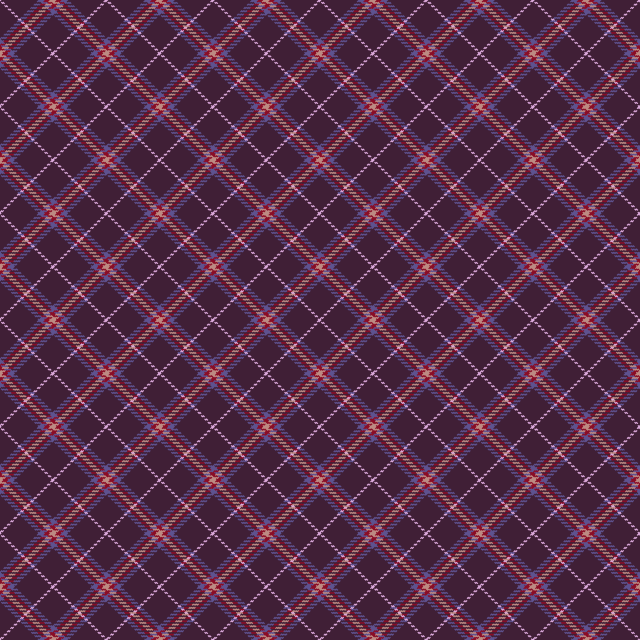
This pattern is drawn by a WebGL 2 fragment shader. Its source:

```glsl
#version 300 es
precision highp float;

#define REPEATS 6.0
#define THREADS 64.0
#define TWILL 4.0
#define TAN_HALF 2.0
#define RED_HALF 5.0
#define BLUE_HALF 9.0
#define FINE_HALF 1.0
#define SAMPLES 4

uniform vec2 u_resolution;
out vec4 fragColor;

const vec3 PLUM = vec3(0.25, 0.12, 0.21);
const vec3 BLUE = vec3(0.37, 0.32, 0.56);
const vec3 RED = vec3(0.54, 0.05, 0.15);
const vec3 TAN = vec3(0.74, 0.54, 0.51);
const vec3 PINK = vec3(0.86, 0.66, 0.86);

// Colour of one thread, mirrored about the middle of the sett
vec3 threadColor(float index) {
    float fromCentre = abs(mod(index, THREADS) + 0.5 - 0.5 * THREADS);
    if (fromCentre < TAN_HALF) return TAN;
    if (fromCentre < RED_HALF) return RED;
    if (fromCentre < BLUE_HALF) return BLUE;
    if (fromCentre > 0.5 * THREADS - FINE_HALF) return PINK;
    return PLUM;
}

// Diagonal cloth: the twill ribs of the two thread sets run horizontally
vec3 weave(vec2 p) {
    vec2 thread = floor(vec2(p.x + p.y, p.x - p.y) * REPEATS * THREADS);
    bool warpOnTop = mod(thread.x - thread.y, TWILL) < 0.5 * TWILL;
    return threadColor(warpOnTop ? thread.x : thread.y);
}

void main() {
    // Average a grid of samples inside the pixel to smooth the thread edges
    vec3 sum = vec3(0.0);
    for (int row = 0; row < SAMPLES; row++) {
        for (int column = 0; column < SAMPLES; column++) {
            vec2 offset = (vec2(column, row) + 0.5) / float(SAMPLES) - 0.5;
            sum += weave((gl_FragCoord.xy + offset) / u_resolution);
        }
    }
    fragColor = vec4(sum / float(SAMPLES * SAMPLES), 1.0);
}
```
